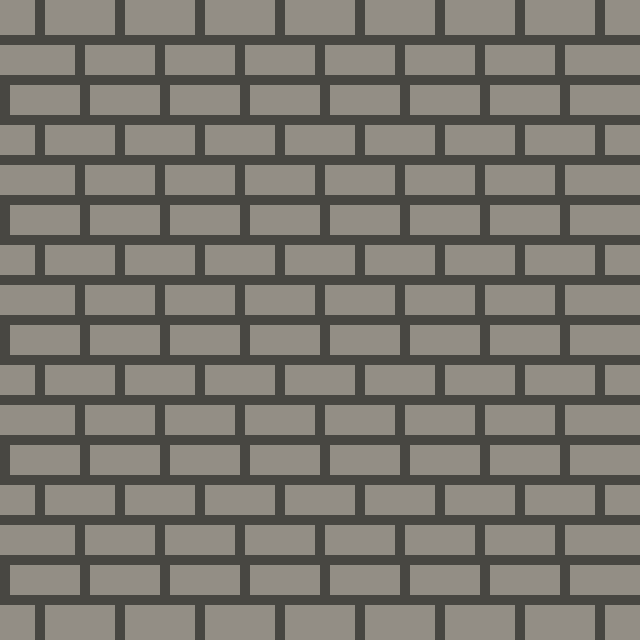
This pattern is drawn by a three.js fragment shader. Its source:

```glsl
// Flat brick wall: 16 courses of 8 bricks, with a stagger that cycles every three courses.
// Each pixel measures its distance to the nearest bed joint and head joint;
// the joints are then blended over the brick colour with pixel-wide smoothing.

varying vec2 vUv;

const vec2 BRICK_COUNT = vec2(8.0, 16.0);   // bricks across, courses up
const float JOINT_WIDTH = 1.0 / 64.0;       // as a share of the canvas
const vec3 COURSE_SHIFT = vec3(0.5, 0.0625, 0.0); // in brick lengths, from the bottom
const vec3 BRICK_COLOR = vec3(0.576, 0.557, 0.522);
const vec3 MORTAR_COLOR = vec3(0.282, 0.278, 0.259);

// Horizontal offset of the head joints in a course
float courseShift(float course) {
  float phase = mod(course, 3.0);
  return phase < 0.5 ? COURSE_SHIFT.x : (phase < 1.5 ? COURSE_SHIFT.y : COURSE_SHIFT.z);
}

// Coverage of a joint at a given distance from its centre line
float jointCoverage(float distanceToJoint, float pixelSize) {
  return clamp(0.5 + (0.5 * JOINT_WIDTH - distanceToJoint) / pixelSize, 0.0, 1.0);
}

void main() {
  vec2 pixelSize = max(fwidth(vUv), vec2(1e-5));
  vec2 cell = vUv * BRICK_COUNT;
  float shift = courseShift(floor(cell.y));

  // Nearest joints, leaving out those centred on the canvas border
  float firstHead = shift > 0.0 ? 0.0 : 1.0;
  float head = clamp(floor(cell.x - shift + 0.5), firstHead, BRICK_COUNT.x - 1.0) + shift;
  float bed = clamp(floor(cell.y + 0.5), 1.0, BRICK_COUNT.y - 1.0);
  vec2 toJoint = abs(cell - vec2(head, bed)) / BRICK_COUNT;

  // Mortar over brick
  float mortar = max(jointCoverage(toJoint.x, pixelSize.x),
                     jointCoverage(toJoint.y, pixelSize.y));
  gl_FragColor = vec4(mix(BRICK_COLOR, MORTAR_COLOR, mortar), 1.0);
}
```
